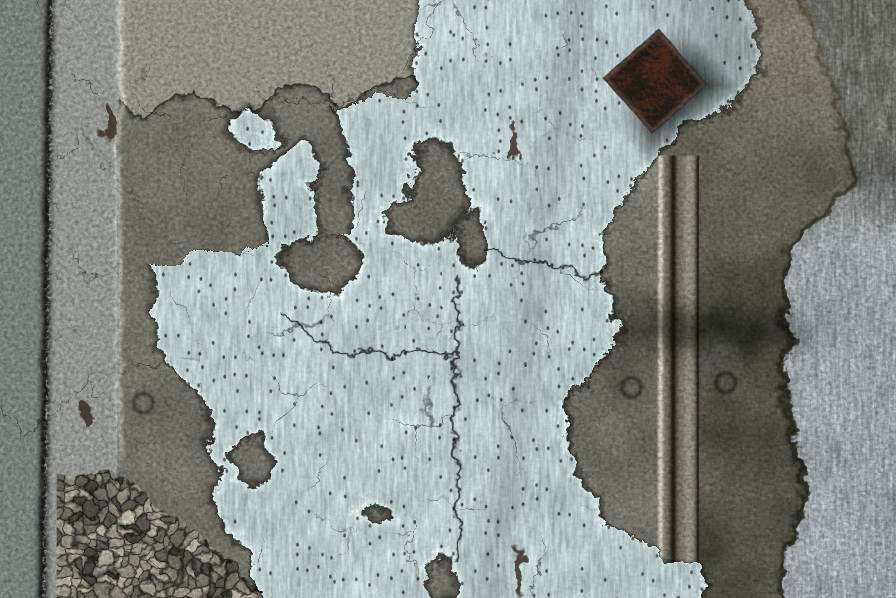
Give the GLSL for this texture, as a WebGL 1 fragment shader.

```glsl
precision highp float;
// Weathered wall: peeling pale paint over grey plaster, a ribbed post and a rusty plate.
// Layers are distance fields in a noise-warped frame 150 wide and 100 high (y down),
// shaded with gradient noise for grain, brush strokes, cracks and pits.
uniform vec2 u_resolution;

vec2 hash2(vec2 c) {
  return fract(sin(vec2(dot(c, vec2(127.1, 311.7)), dot(c, vec2(269.5, 183.3)))) * 43758.5);
}
float corner(vec2 cell, vec2 f, vec2 o) {
  return dot(hash2(cell + o) * 2. - 1., f - o);
}
float gnoise(vec2 p) {
  vec2 i = floor(p), f = p - i, u = f * f * (3. - 2. * f), e = vec2(1, 0);
  return mix(mix(corner(i, f, e.yy), corner(i, f, e.xy), u.x),
             mix(corner(i, f, e.yx), corner(i, f, e.xx), u.x), u.y);
}
float fbm(vec2 p) {
  float sum = 0., amp = 1.;
  for (int k = 0; k < 4; k++) {
    sum += amp * gnoise(p);
    p = p * 2.1 + 17.3;
    amp *= .55;
  }
  return sum;
}
// x: nearest distance, y: gap to the second nearest, z: cell shade
vec3 cells(vec2 p) {
  vec3 r = vec3(9, 9, 0);
  for (int j = -1; j <= 1; j++)
    for (int i = -1; i <= 1; i++) {
      vec2 c = floor(p) + vec2(i, j), h = hash2(c);
      float d = length(c + h - p);
      if (d < r.x) r = vec3(d, r.x, h.x);
      else r.y = min(r.y, d);
    }
  return vec3(r.x, r.y - r.x, r.z);
}
float ramp(float x, float a, float b) { return clamp((x - a) / (b - a), 0., 1.); }
float cover(float d) { return clamp(.5 - d * u_resolution.y / 150., 0., 1.); }
float glow(float d, float w) { return exp(-d * d / (w * w)); }
float blob(vec2 p, float x, float y, float rx, float ry) {
  return (length((p - vec2(x, y)) / vec2(rx, ry)) - 1.) * min(rx, ry);
}

// Painted area: two stepped sides, islands and holes
float paintField(vec2 p) {
  float y = p.y;
  float left = 70. - 14. * ramp(y, 15., 18.) + 3. * ramp(y, 19., 25.) - 33. * ramp(y, 39., 44.)
    + 10. * ramp(y, 58., 70.) + 7. * ramp(y, 85., 94.);
  float right = 105. + 8. * ramp(y, 5., 14.) - 12. * ramp(y, 22., 38.) + 3. * ramp(y, 49., 54.)
    - 10. * ramp(y, 57., 68.) + 7. * ramp(y, 72., 88.) + 16. * ramp(y, 88., 95.);
  float d = max(left - p.x, p.x - right);
  d = min(d, min(blob(p, 113., 8., 14., 13.), blob(p, 42.5, 21.5, 4., 3.)));
  d = min(d, min(blob(p, 48., 35., 4.5, 8.5), blob(p, 50.5, 27., 3., 3.)));
  float hole = min(blob(p, 54., 44., 7., 5.), blob(p, 73., 32., 5., 9.));
  hole = min(hole, min(blob(p, 68., 37., 4., 3.), blob(p, 79., 40., 2.6, 5.5)));
  hole = min(hole, min(blob(p, 42., 77., 4., 4.), blob(p, 63., 86., 3., 1.8)));
  return max(d, -min(hole, blob(p, 74., 97., 2.5, 5.)));
}

void main() {
  vec2 p = gl_FragCoord.xy / u_resolution * vec2(150, 100);
  p.y = 100. - p.y;
  float x = p.x, y = p.y;
  vec2 rough = vec2(fbm(p * .22), fbm(p * .22 + 40.)), q = p + 2.6 * rough;
  float grain = fbm(p * 1.6), mottle = fbm(p * .09 + 5.);

  // Bare plaster and the lighter slab at the upper left
  vec3 col = vec3(.43, .43, .39) + .08 * mottle;
  float slab = q.y - 17. - 1.8 * sin(x * .35) + 2.5 * ramp(x, 38., 66.);
  col *= 1. - .55 * glow(slab, .7);
  col = mix(col, vec3(.56, .56, .51), cover(max(slab, x - 71.)));

  // Left boards, their seam and the rough pole
  vec3 board = mix(vec3(.47, .5, .48), vec3(.57, .58, .56), ramp(x, 7., 9.));
  col = mix(col, board, cover(x - 19.6 - .4 * rough.x));
  col += .2 * glow(x - 20. - rough.x, .6) * ramp(y, 80., 74.);
  float pole = x - 8.3 + .012 * y + .4 * rough.y;
  col *= 1. - .8 * glow(pole, .8);
  col += .3 * glow(pole - .3, .4) * ramp(grain, -.1, .4);

  // Exposed rubble
  float rubble = max(79. + 18. * ramp(x, 20., 42.) - q.y, max(9.5 - x, q.x - 43.));
  vec3 pebble = cells(p * .55 + rough);
  vec3 stones = vec3(.5, .49, .44) * (.5 + .8 * pebble.z) * (.4 + .7 * ramp(pebble.y, 0., .3));
  col = mix(col, stones, cover(rubble));

  // Dark panel on the right, then the far edge with its own paint
  vec3 panel = mix(vec3(.47, .46, .4), vec3(.31, .31, .27), ramp(y, 8., 50.)) + .12 * mottle;
  col = mix(col, panel, cover(94. - x)) + .1 * cover(max(abs(x - 103.) - 7.5, 25. - y));
  float edge = 135. + 9. * ramp(y, 0., 28.) - 12. * ramp(y, 30., 42.)
    + 3. * ramp(y, 70., 80.) - 4. * ramp(y, 84., 96.) - q.x;
  float stroke = gnoise(p * vec2(1.7, .22)) + .6 * gnoise(p * vec2(3.3, .5));
  vec3 outer = mix(vec3(.41, .41, .39), vec3(.6, .63, .64), ramp(q.y, 26., 42.));
  col = mix(col, outer + .16 * stroke + .1 * mottle, cover(edge));
  col -= .15 * glow(edge - .6, .6);

  // Ribbed post and soot
  vec3 ribs = vec3(.43, .42, .36) + .34 * glow(x - 110.6, .5) + .13 * glow(x - 115.3, .9)
    - .3 * glow(x - 112.7, .6) - .34 * glow(x - 117., .5);
  col = mix(col, ribs, cover(max(abs(x - 113.5) - 3.5, 26. - y)));
  col *= 1. - .5 * glow(length((q - vec2(118, 55)) / vec2(15, 4)), 1.);
  col *= 1. + .32 * grain;

  // Peeling paint: cast shadow, brushed surface, bright rim, pits
  float d = paintField(q + .5 * grain);
  col *= 1. - .55 * ramp(d, 1.3, 0.);
  vec3 paint = vec3(.71, .78, .78) + .17 * stroke + .09 * mottle + .07 * grain;
  paint *= 1. - .12 * glow(x - 97. + .15 * y, 3.) - .22 * ramp(x, 104., 122.) * ramp(y, 40., 10.);
  paint += .13 * glow(d, .7);
  vec3 pit = cells(p * vec2(.5, .36));
  paint *= 1. - .6 * ramp(pit.x, .16, .06) * step(.62, pit.z);
  col = mix(col, paint, cover(d));

  // Long splits in the paint and fine cracks
  float split = glow(q.y - 52. - 7. * ramp(x, 47., 56.), .22) * cover(abs(x - 62.) - 15.)
    + glow(q.y - 28.7 - .17 * x, .22) * cover(abs(x - 91.) - 10.)
    + glow(q.x - 76.5, .3) * cover(abs(y - 70.) - 24.);
  float crack = glow(cells(q * .07).y, .012) * ramp(mottle, -.1, .25) * cover(x - 100.);
  col *= 1. - .7 * min(1., split + .6 * crack);

  // Round knobs and dark scars
  float knob = min(length(p - vec2(24, 67.4)),
    min(length(p - vec2(105.7, 64.8)), length(p - vec2(121.5, 64))));
  col *= 1. - .4 * glow(knob - 1.6, .4);
  float scar = min(min(blob(q, 14., 69., 1.3, 2.), blob(q, 18., 20., .9, 3.5)),
                   min(blob(q, 86., 24., .8, 2.6), blob(q, 87., 95., .7, 4.)));
  col = mix(col, vec3(.2, .15, .11), .8 * cover(scar));

  // Rusty square plate and its shadow
  vec2 r = mat2(.75, .66, -.66, .75) * (p - vec2(109.7, 13.6));
  float plate = max(abs(r.x), abs(r.y)) - 6.2 + .25 * rough.x;
  col *= 1. - .6 * ramp(plate, 4., 0.) * ramp(x + .6 * y, 114., 123.);
  vec3 rust = mix(vec3(.13, .11, .09), vec3(.3, .16, .11), ramp(rough.y + grain, -.3, .5));
  col = mix(col, rust + .12 * glow(plate + .4, .4), cover(plate));

  gl_FragColor = vec4(clamp(col, 0., 1.), 1);
}
```
